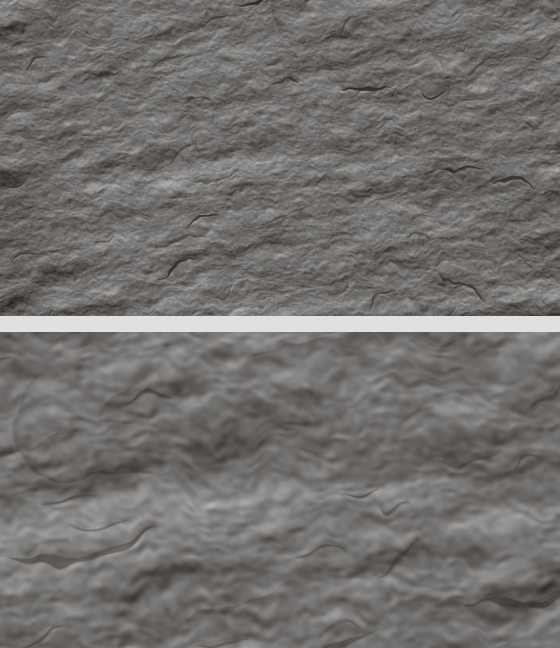
Top, the full canvas; bottom, a detail of the centre.
Give the GLSL for this texture, as a Shadertoy shader.

```glsl
// Grey slate with a rough cleaved face: stretched noise lit from above for
// relief, terraced contours for thin scarps, and cellular scatter of tapered
// cracks, each with a soft shadow above and a lit lip below.

float hash(vec2 cell) {
    vec3 q = fract(vec3(cell.xyx) * 0.1031);
    q += dot(q, q.yzx + 33.33);
    return fract((q.x + q.y) * q.z);
}

float noise(vec2 p) {
    vec2 c = floor(p), f = fract(p);
    f = f * f * (3.0 - 2.0 * f);
    return mix(mix(hash(c), hash(c + vec2(1, 0)), f.x),
               mix(hash(c + vec2(0, 1)), hash(c + vec2(1, 1)), f.x), f.y);
}

// Height of the stone; fine octaves are less stretched than broad ones.
float relief(vec2 p) {
    float height = 0.0, amplitude = 1.0;
    p *= vec2(5.0, 13.0);
    for (int i = 0; i < 5; i++) {
        height += amplitude * noise(p);
        p = vec2(2.1 * p.x + 0.25 * p.y, 1.8 * p.y - 0.3 * p.x) + 17.3;
        amplitude *= 0.56;
    }
    return height;
}

// Grain direction: rising to the right, but falling in the lower right corner.
float grainAngle(vec2 p) {
    float corner = smoothstep(1.3, 1.55, p.x) * smoothstep(0.55, 0.3, p.y);
    return mix(0.3, -0.5, corner);
}

// Scattered cracks, one per cell at most: x is darkness, y is the lit lip.
vec2 cracks(vec2 p, float size, float width, float density, float seed) {
    float soft = 0.0012 + 0.5 / iResolution.y;
    vec2 home = floor(p / size), result = vec2(0);
    for (int j = -1; j <= 1; j++)
    for (int i = -1; i <= 1; i++) {
        vec2 cell = home + vec2(i, j), id = cell + seed;
        if (hash(id + 71.0) > density) continue;
        vec2 centre = (cell + vec2(hash(id), hash(id + 13.0))) * size;
        float angle = grainAngle(centre) + 0.8 * (hash(id + 29.0) - 0.5);
        float c = cos(angle), s = sin(angle);
        vec2 q = mat2(c, -s, s, c) * (p - centre);
        float along = q.x / (size * mix(0.18, 0.5, hash(id + 43.0)));
        float taper = max(1.0 - along * along, 0.0);
        float across = q.y + 0.06 * size * sin(along * 2.5 + 6.0 * hash(id + 5.0));
        float w = width * taper * (0.5 + noise(p * 40.0 + seed));
        float strength = mix(0.4, 1.0, hash(id + 57.0)) * smoothstep(0.0, 0.3, taper);
        float core = 1.0 - smoothstep(w - soft, w + soft, abs(across));
        float shade = smoothstep(-soft, soft, across) * exp(-max(across, 0.0) / (width * 2.5));
        float lip = exp(-pow((across + w + 0.004) / 0.003, 2.0));
        result = max(result, strength * vec2(max(core, 0.4 * shade), lip));
    }
    return result;
}

void mainImage(out vec4 fragColor, in vec2 fragCoord) {
    vec2 p = fragCoord / iResolution.y;

    // Ragged, gently tilted coordinates
    vec2 ragged = p;
    ragged.y += 0.022 * (noise(p * 17.0) - 0.5) + 0.009 * (noise(p * 55.0) - 0.5);
    ragged.x += 0.016 * (noise(p * 23.0 + 9.0) - 0.5);
    vec2 tilted = vec2(p.x, ragged.y - 0.16 * p.x);

    // Broad light falloff and streaky mottling
    vec2 fromGlow = p - vec2(0.95, 0.6);
    float tone = 0.447 - 0.055 * dot(fromGlow, fromGlow);
    tone += 0.05 * (noise(tilted * vec2(2.0, 3.5) + 4.0) - 0.5);
    tone += 0.07 * (noise(tilted * vec2(5.0, 17.0) + 31.0) - 0.5);
    tone += 0.05 * (noise(tilted * vec2(12.0, 42.0) + 53.0) - 0.5);

    // Relief lit from above, and sandy grain
    tone += 1.05 * (relief(tilted) - relief(tilted + vec2(-0.0015, 0.005)));
    tone += 0.06 * (noise(p * vec2(150.0, 190.0)) - 0.5);

    // Broken scarps along terraced contours
    float terrace = fract(4.0 * noise(tilted * vec2(2.5, 6.5) + 7.0)
                        + 0.7 * noise(tilted * vec2(11.0, 25.0)));
    float broken = smoothstep(0.45, 0.75, noise(p * vec2(6.0, 9.0) + 61.0));
    tone -= 0.1 * broken * smoothstep(0.0, 0.05, terrace) * exp(-terrace * 9.0);

    // Long deep cracks and many short faint ones
    vec2 deep = cracks(ragged, 0.2, 0.0045, 0.55, 3.0);
    vec2 faint = cracks(ragged, 0.075, 0.0019, 0.5, 101.0) * 0.55;
    tone += 0.045 * max(deep.y, faint.y);
    tone = mix(tone, 0.15, 0.9 * max(deep.x, faint.x));

    // Shadows lean warm, lit faces are neutral
    float warmth = mix(0.014, 0.005, smoothstep(0.25, 0.55, tone));
    fragColor = vec4(clamp(tone + warmth * vec3(1.0, 0.0, -0.8), 0.0, 1.0), 1.0);
}
```
